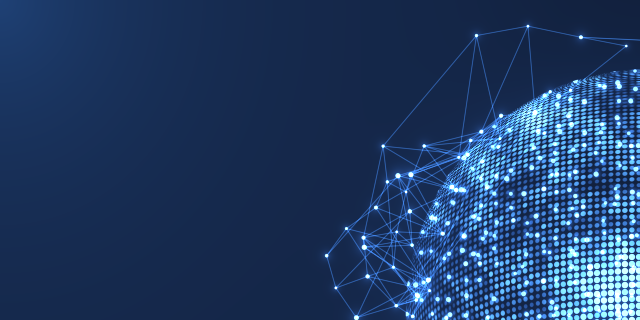
This background is drawn by a Shadertoy shader. Its source:

```glsl
// A dotted globe rising at the lower right, wrapped in a web of glowing nodes,
// on a navy gradient. The dots are a latitude and longitude grid on a sphere;
// the web is a ring of nodes plus a golden-ratio scatter, joined by short links.

const vec3 NAVY = vec3(0.075, 0.140, 0.265);
const vec3 CORNER = vec3(0.120, 0.255, 0.460);
const vec3 BLUE = vec3(0.17, 0.36, 0.68);
const vec3 SKY = vec3(0.36, 0.68, 0.91);
const vec3 ICE = vec3(0.72, 0.97, 1.00);
const vec2 CENTER = vec2(2.03, 0.023);
const float RADIUS = 0.762;
const int RING = 11;
const int NODES = 39;

float hash(vec2 p) {
    return fract(sin(dot(p, vec2(127.1, 311.7))) * 43758.5);
}

float spot(vec2 p, vec2 center, float size) {
    vec2 d = (p - center) / size;
    return exp(-dot(d, d));
}

float segment(vec2 p, vec2 a, vec2 b) {
    vec2 ab = b - a;
    return length(p - a - ab * clamp(dot(p - a, ab) / dot(ab, ab), 0.0, 1.0));
}

// Dark blue to icy white as the light grows
vec3 ramp(float light) {
    vec3 c = mix(BLUE, SKY, smoothstep(0.15, 0.7, light));
    return mix(c, ICE, smoothstep(0.65, 1.2, light));
}

// Outer ring first, then a scatter closer to the globe
vec2 nodeAt(int index) {
    float k = float(index);
    float angle = k < 3.5 ? 95.0 + 9.0 * k : 126.0 + 5.5 * k;
    float reach = 0.965 + 0.06 * cos((k - 3.0) * 1.2566) - 0.08 * exp(-k);
    if (index >= RING) {
        float j = k - float(RING);
        angle = 94.0 + 87.0 * sqrt(fract(j * 0.618 + 0.2));
        reach = mix(0.69, 0.93, hash(vec2(j, 4.0)));
    }
    angle = radians(angle);
    return CENTER + reach * vec2(cos(angle), sin(angle));
}

// Brightness of the land and sea areas
float landLight(vec2 p) {
    float waves = sin(p.x * 17.0 + 3.0 * sin(p.y * 9.0)) * sin(p.y * 21.0 + 2.0 * sin(p.x * 13.0));
    float light = 0.42 + 0.20 * waves;
    light += 0.75 * spot(p, vec2(1.93, 0.08), 0.15);
    light += 0.38 * spot(p, vec2(1.70, 0.61), 0.12) + 0.25 * spot(p, vec2(1.52, 0.48), 0.08);
    light -= 0.35 * spot(p, vec2(1.95, 0.70), 0.08) + 0.30 * spot(p, vec2(1.59, 0.42), 0.07);
    return light - 0.35 * spot(p, vec2(1.33, 0.12), 0.16);
}

// Sphere grid with rows that hold fewer dots towards the pole
vec3 globeDots(vec2 p, float px) {
    vec2 q = (p - CENTER) / RADIUS;
    float depth = sqrt(max(1.0 - dot(q, q), 0.0));
    float tilt = 0.42;
    float latitude = asin(clamp(q.y * cos(tilt) - depth * sin(tilt), -1.0, 1.0));
    float longitude = atan(q.x, q.y * sin(tilt) + depth * cos(tilt));
    float spacing = 0.029;
    float row = floor(latitude / spacing);
    float across = longitude * cos((row + 0.5) * spacing) / spacing;
    vec2 cell = vec2(floor(across), row);
    vec2 local = vec2(across, latitude / spacing) - cell - 0.5;
    float rnd = hash(cell);
    float light = landLight(p) + 0.35 * (rnd - 0.5);
    float size = mix(0.27, 0.45, clamp(light, 0.0, 1.0));
    float soft = px / (spacing * RADIUS) / max(depth, 0.35);
    float dotMask = 1.0 - smoothstep(size - soft, size + soft, length(local));
    float limb = smoothstep(0.0, 0.22, depth);
    return ramp(light) * dotMask * clamp(0.35 + light, 0.25, 1.0) * limb;
}

// One jittered sparkle per cell, with a soft halo
vec3 sparkles(vec2 p, float scale, float px) {
    vec2 cell = floor(p * scale);
    float rnd = hash(cell + 7.0);
    vec2 jitter = 0.25 + 0.5 * vec2(hash(cell + 19.0), hash(cell + 41.0));
    float d = length(p - (cell + jitter) / scale);
    float size = mix(0.003, 0.008, rnd);
    float core = 1.0 - smoothstep(size - px, size + px, d);
    float halo = exp(-d * d * 5500.0);
    return (ICE * core * 0.75 + BLUE * halo * 0.55) * step(0.42, rnd);
}

// Links and nodes of the web
vec3 web(vec2 p, float px) {
    vec2 nodes[NODES];
    for (int i = 0; i < NODES; i++) nodes[i] = nodeAt(i);
    float lines = 1.0 - smoothstep(0.0, 0.0012 + px, segment(p, nodes[1], vec2(2.1, 0.87)));
    vec3 glow = vec3(0.0);
    for (int i = 0; i < NODES; i++) {
        for (int m = 0; m < 5; m++) {
            int other = i < RING ? RING + (i * 5 + m * 6) % (NODES - RING) : i + 3 + m * 5;
            if (m == 0 && i < RING - 1) other = i + 1;
            if (other >= NODES) continue;
            if (m > 0 && distance(nodes[i], nodes[other]) > 0.42) continue;
            float d = segment(p, nodes[i], nodes[other]);
            lines += 0.75 * (1.0 - smoothstep(0.0, 0.0012 + px, d));
        }
        float d = distance(p, nodes[i]);
        float size = mix(0.0035, 0.0078, hash(vec2(float(i), 9.0)));
        float core = 1.0 - smoothstep(size - px, size + px, d);
        glow += ICE * core + BLUE * 0.55 * exp(-d / (size * 1.9));
    }
    return glow + vec3(0.20, 0.42, 0.72) * min(lines, 1.3) * 0.62;
}

void mainImage(out vec4 fragColor, in vec2 fragCoord) {
    vec2 p = fragCoord / iResolution.y;
    float px = 0.7 / iResolution.y;
    float fade = exp(-1.9 * length((p - vec2(0.0, 1.0)) * vec2(1.0, 0.9)));
    vec3 color = mix(NAVY, CORNER, fade);
    color *= 1.0 - 0.12 * smoothstep(1.3, 2.0, p.x);
    float fromCenter = distance(p, CENTER);
    float inside = 1.0 - smoothstep(RADIUS - px, RADIUS + px, fromCenter);
    color += BLUE * 0.07 * exp(-abs(fromCenter - RADIUS) * 9.0);
    if (fromCenter < RADIUS + px) {
        vec3 surface = globeDots(p, px) + BLUE * 0.45 * spot(p, vec2(1.93, 0.08), 0.16);
        surface += sparkles(p, 21.0, px) + sparkles(p + 3.7, 15.0, px);
        color += surface * inside;
    }
    if (p.x > 0.93) color += web(p, px);
    fragColor = vec4(min(color, 1.0), 1.0);
}
```
